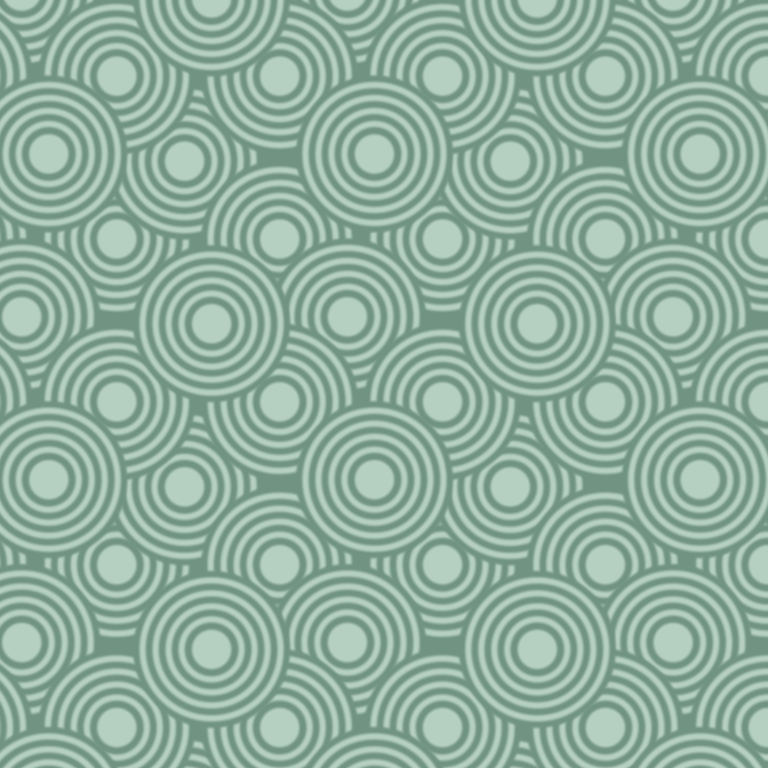
Write a Shadertoy shader that draws this pattern.

```glsl
// Overlapping discs of concentric rings in two sage greens.
// Each square tile holds eight equal discs, painted from back to front;
// every disc wraps to its nearest periodic copy, so the tiling is seamless.

const float TILE = 0.4241;                // tile side, in canvas heights
const vec2 ORIGIN = vec2(0.0635, 0.7995); // centre of one frontmost disc

// Lengths below are in tile sides
const float RADIUS = 0.241;      // outer edge of a disc's dark rim
const float PITCH = 0.0399;      // spacing of the rings
const float FIRST_RING = 0.0921; // middle of the innermost light ring
const float RING_HALF = 0.0095;  // half width of a light ring
const float CORE = 0.0605;       // radius of the solid centre
const float SOFT = 0.0070;       // half width of the soft edges

const vec3 DARK = vec3(0.445, 0.580, 0.510);
const vec3 LIGHT = vec3(0.708, 0.812, 0.752);

// Disc centres within a tile, back to front
const int DISCS = 8;
const vec2 CENTRES[DISCS] = vec2[DISCS](
    vec2(0.209, 0.739), vec2(0.417, 0.978),
    vec2(0.709, 0.739), vec2(0.917, 0.500),
    vec2(0.709, 0.239), vec2(0.209, 0.239),
    vec2(0.500, 0.479), vec2(0.000, 0.000));

// Coverage of a shape from its signed distance
float fill(float dist, float soft) {
    return 1.0 - smoothstep(-soft, soft, dist);
}

// Amount of light colour at distance r from a disc centre
float ringPattern(float r, float soft) {
    float lastRing = floor((RADIUS - FIRST_RING) / PITCH);
    float index = clamp(round((r - FIRST_RING) / PITCH), 0.0, lastRing);
    float ring = abs(r - FIRST_RING - index * PITCH) - RING_HALF;
    return fill(min(ring, r - CORE), soft);
}

void mainImage(out vec4 fragColor, in vec2 fragCoord) {
    vec2 p = (fragCoord / iResolution.y - ORIGIN) / TILE;
    float pixel = 1.0 / (iResolution.y * TILE);
    float soft = max(SOFT, pixel);

    // Paint each disc over those behind it
    float light = 0.0;
    for (int i = 0; i < DISCS; i++) {
        vec2 d = p - CENTRES[i];
        float r = length(d - round(d));
        light = mix(light, ringPattern(r, soft), fill(r - RADIUS, soft));
    }

    fragColor = vec4(mix(DARK, LIGHT, light), 1.0);
}
```
